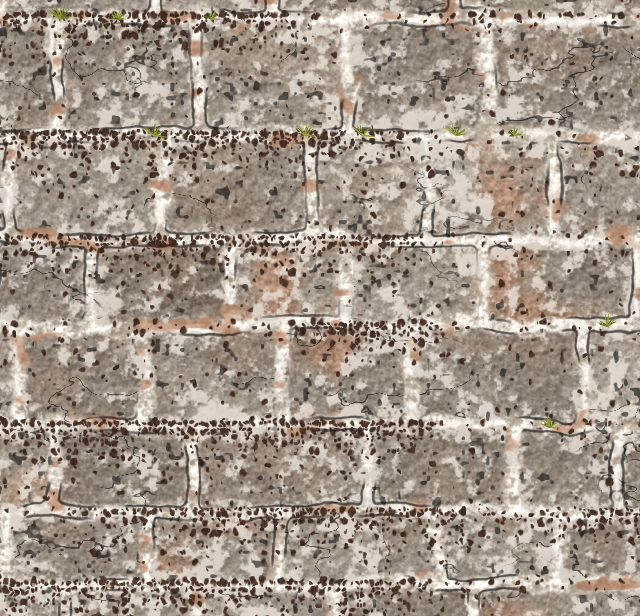
A WebGL 1 fragment shader for this texture:

```glsl
precision highp float;
// Weathered stone wall: uneven courses of rough blocks in pale, crumbling mortar.
// Joints come from jittered formulas and warped distances; layered noise adds bloom,
// pits and cracks, hashed cells add moss, and short segments add grass tufts.
uniform vec2 u_resolution;

float hash(vec2 p) {
  vec3 q = fract(p.xyx * 0.1031);
  q += dot(q, q.yzx + 33.33);
  return fract((q.x + q.y) * q.z);
}

float noise(vec2 p) {
  vec2 i = floor(p), f = fract(p);
  f *= f * (3.0 - 2.0 * f);
  return mix(mix(hash(i), hash(i + vec2(1, 0)), f.x),
             mix(hash(i + vec2(0, 1)), hash(i + 1.0), f.x), f.y);
}

float fbm(vec2 p) {
  float sum = 0.0, amp = 0.52;
  for (int i = 0; i < 5; i++) {
    sum += amp * noise(p);
    p = mat2(1.6, 1.2, -1.2, 1.6) * p + 17.3;
    amp *= 0.5;
  }
  return sum;
}

// Height of the n-th bed joint; courses grow taller towards the top
float bed(float n) {
  return 0.041 + 0.153 * n - 0.04 * sin(n * 0.5236) + 0.011 * cos(n * 2.0944);
}

// Position of the k-th upright joint, staggered from course to course
float upright(float k, float row) {
  float stagger = 0.46 * (1.0 - mod(row, 2.0));
  return 0.235 * (k + stagger + 0.36 * (hash(vec2(k + 9.0, row * 3.0 + 5.0)) - 0.5));
}

// Distance below the nearest bed joint overhead
float depthBelowBed(float y) {
  float depth = 1.0;
  for (int i = 0; i < 8; i++) {
    float d = bed(float(i)) + 0.008 - y;
    if (d > 0.0) depth = min(depth, d);
  }
  return depth;
}

// Moss cushions in hashed cells, thickest in clumps under the beds
float moss(vec2 p) {
  float cover = 0.0;
  vec2 wobble = 0.006 * vec2(noise(p * 130.0) - 0.5, noise(p * 130.0 + 40.0) - 0.5);
  for (int i = 0; i < 3; i++) {
    float layer = float(i), scale = 62.0 + 27.0 * layer;
    vec2 g = (p + wobble) * scale + layer * 11.7;
    vec2 cell = floor(g);
    vec2 jitter = 0.36 * (vec2(hash(cell + 3.1), hash(cell + 8.7)) - 0.5);
    vec2 at = (cell + 0.5 - layer * 11.7) / scale;
    float clump = smoothstep(0.42, 0.8, noise(at * vec2(5.0, 7.0) + 2.0) + 0.22 - 0.25 * at.x);
    float chance = 0.015 + (0.08 + 0.85 * clump) * exp(-depthBelowBed(at.y) / 0.026);
    float radius = 0.16 + 0.2 * hash(cell + 21.0);
    float d = length((fract(g) - 0.5 - jitter) * vec2(1.0, 0.85));
    float soft = 0.05 + scale / u_resolution.y * 0.5;
    cover = max(cover, step(hash(cell + 51.0), chance) * smoothstep(radius + soft, radius - soft, d));
  }
  return cover;
}

// Grass: x is coverage, y the tone of the blade
vec2 grass(vec2 p) {
  vec2 result = vec2(0.0);
  for (int i = 0; i < 10; i++) {
    float t = float(i);
    vec2 root = vec2(1.04 * fract(t * 0.618 + 0.24), bed(floor(7.0 * sqrt(hash(vec2(t, 4.0))))));
    float size = 0.010 + 0.012 * hash(vec2(t, 9.0));
    if (distance(p, root) > 0.035) continue;
    for (int j = 0; j < 11; j++) {
      float h = hash(vec2(t * 5.0, float(j) + 2.0));
      float a = (float(j) - 5.0) * 0.27 + h - 0.5;
      vec2 blade = size * (0.6 + 0.6 * h) * vec2(sin(a), cos(a));
      vec2 v = p - root;
      float s = clamp(dot(v, blade) / dot(blade, blade), 0.0, 1.0);
      float w = 0.0019 * (1.0 - 0.7 * s);
      float c = smoothstep(w + 0.6 / u_resolution.y, w - 0.6 / u_resolution.y, length(v - blade * s));
      if (c > result.x) result = vec2(c, h);
    }
  }
  return result;
}

void main() {
  vec2 p = gl_FragCoord.xy / u_resolution.y;
  vec2 q = p + 0.026 * (vec2(fbm(p * 13.0), fbm(p * 13.0 + 31.0)) - 0.5);

  // Find the block and the distance inward from its joints
  float row = 0.0, col = -2.0;
  for (int i = 0; i < 7; i++) row += step(bed(float(i)), q.y);
  for (int i = -1; i < 6; i++) col += step(upright(float(i), row), q.x);
  vec2 low = vec2(upright(col, row), bed(row - 1.0));
  vec2 high = vec2(upright(col + 1.0, row), bed(row));
  vec2 c = abs(q - 0.5 * (low + high)) - 0.5 * (high - low) + 0.018;
  float edge = 0.018 - length(max(c, 0.0)) - min(max(c.x, c.y), 0.0);

  float rough = fbm(p * 48.0), patches = fbm(p * 9.0 + 5.0);
  float grain = 0.6 * noise(p * 190.0) + 0.4 * noise(p * 340.0) - 0.5;
  float relief = rough - fbm(p * 48.0 + vec2(-0.12, 0.2));
  float id = hash(vec2(col + 4.0, row * 7.0 + 2.0));

  // Stone faces: grey to tan, with white bloom, pits and cracks
  vec3 stone = mix(vec3(0.50, 0.45, 0.405), vec3(0.70, 0.665, 0.615), 0.45 * id + 0.9 * patches - 0.15);
  float tan_ = step(0.68, hash(vec2(col + 14.0, row + 33.0)));
  stone = mix(stone, vec3(0.71, 0.54, 0.44), (0.12 + 0.6 * tan_) * smoothstep(0.42, 0.7, fbm(p * 11.0 + 60.0)));
  stone += 0.22 * grain + 0.5 * relief;
  float bloom = smoothstep(0.55, 0.74, rough + 0.5 * (patches - 0.5) + 0.17 * exp(-edge / 0.016) + 0.15 * grain);
  stone = mix(stone, vec3(0.91, 0.88, 0.84), 0.8 * bloom);
  float pits = smoothstep(0.7, 0.82, 0.6 * noise(p * 125.0 + 9.0) + 0.4 * noise(p * 58.0));
  float crack = smoothstep(0.008, 0.002, abs(fbm(p * vec2(7.0, 12.0) + 80.0) - 0.5)) * smoothstep(0.52, 0.68, noise(p * 10.0 + 3.0));
  stone *= 1.0 - 0.55 * max(pits, crack);

  // Mortar, smeared over the block edges, with shadow lines and rusty crumbs
  vec3 mortar = mix(vec3(0.74, 0.69, 0.63), vec3(0.98, 0.955, 0.92), smoothstep(0.25, 0.6, rough + 0.25 * grain));
  mortar += 0.12 * grain + 0.6 * relief;
  mortar = mix(mortar, vec3(0.66, 0.43, 0.30), 0.6 * smoothstep(0.72, 0.85, noise(p * vec2(22.0, 40.0) + 7.0)));
  float face = smoothstep(0.006, 0.015, edge + 0.04 * (rough - 0.5) + 0.012 * (patches - 0.5));
  vec3 color = mix(mortar, stone, face);
  float shade = smoothstep(0.0035, 0.0005, abs(edge - 0.010)) * smoothstep(0.52, 0.72, noise(p * 16.0 + 12.0));
  color *= 1.0 - 0.6 * shade;

  // Growth on top
  color = mix(color, vec3(0.19, 0.12, 0.09) * (0.8 + 0.9 * noise(p * 260.0)), 0.93 * moss(p));
  vec2 tuft = grass(p);
  color = mix(color, mix(vec3(0.20, 0.27, 0.07), vec3(0.66, 0.66, 0.26), tuft.y), tuft.x);
  gl_FragColor = vec4(clamp(color, 0.0, 1.0), 1.0);
}
```
